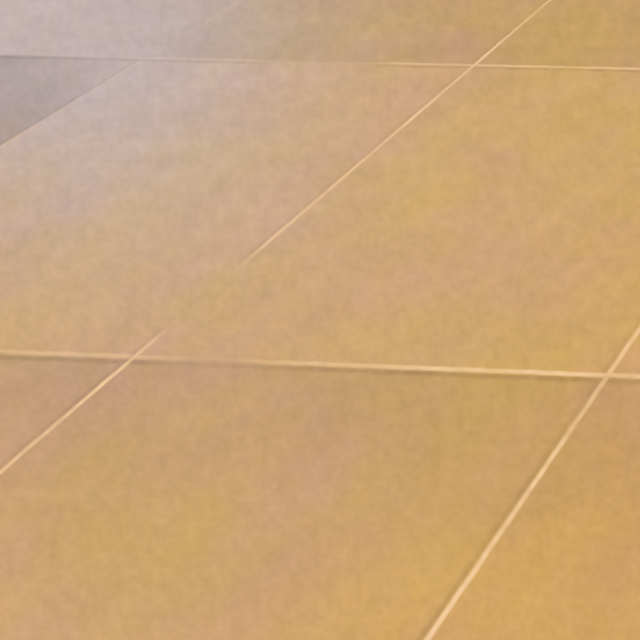
Reproduce this texture procedurally as a Shadertoy shader.

```glsl
// Sandy floor tiles seen at a slant, with pale worn joints and a cool sheen.
// A projective map turns canvas points into tile units, where joints are
// drawn at whole numbers; gradient noise adds mottling, grain and wear.

const vec3 TILE_OCHRE  = vec3(0.814, 0.660, 0.412);
const vec3 TILE_ROSE   = vec3(0.806, 0.636, 0.474);
const vec3 JOINT_COLOR = vec3(0.955, 0.800, 0.610);
const vec3 SHEEN_COLOR = vec3(0.770, 0.700, 0.690);

// Projective map: each row is dotted with (x, y, 1)
const vec3 ACROSS = vec3(2.056, -2.394, 0.627);
const vec3 AWAY   = vec3(0.0897, 2.312, -1.0416);
const vec3 DEPTH  = vec3(0.0166, -1.0, 1.988);

// Joint sizes in tile units
const float JOINT_HALF    = 0.0051;
const float JOINT_SOFT    = 0.0038;
const float SHADOW_OFFSET = 0.0125;
const float SHADOW_WIDTH  = 0.0060;
const float SHADOW_DEPTH  = 0.085;

// Sheen and rubbed-out joint spots, in canvas units
const vec2  SHEEN_CENTRE = vec2(0.09, 1.02);
const float SHEEN_RADIUS = 0.42;
const float SHEEN_GAIN   = 1.15;
const vec2  WORN_NEAR    = vec2(0.335, 0.520);
const vec2  WORN_FAR     = vec2(0.50, 0.91);
const float WORN_RADIUS  = 0.115;

const float MOTTLE_SCALE = 3.2;
const float GRAIN_SCALE  = 42.0;   // per canvas
const float GRAIN_AMOUNT = 0.033;

vec2 randomGradient(vec2 cell) {
    float h = fract(sin(dot(cell, vec2(127.1, 311.7))) * 43758.5);
    return vec2(cos(6.2832 * h), sin(6.2832 * h));
}

// Gradient noise, roughly -0.7 to 0.7
float gradientNoise(vec2 p) {
    vec2 i = floor(p), f = p - i;
    vec2 w = f * f * f * (f * (f * 6.0 - 15.0) + 10.0);
    vec2 e = vec2(0.0, 1.0);
    float a = dot(randomGradient(i), f);
    float b = dot(randomGradient(i + e.yx), f - e.yx);
    float c = dot(randomGradient(i + e.xy), f - e.xy);
    float d = dot(randomGradient(i + e.yy), f - e.yy);
    return mix(mix(a, b, w.x), mix(c, d, w.x), w.y);
}

float fbm(vec2 p) {
    float sum = 0.0, amplitude = 1.0;
    for (int k = 0; k < 4; k++) {
        sum += amplitude * gradientNoise(p);
        p = mat2(1.6, 1.2, -1.2, 1.6) * p + 7.3;
        amplitude *= 0.5;
    }
    return sum;
}

// Soft round spot, 1 at its centre
float spot(vec2 p, vec2 centre, float radius) {
    vec2 q = (p - centre) / radius;
    return exp(-dot(q, q));
}

void mainImage(out vec4 fragColor, in vec2 fragCoord) {
    vec2 p = fragCoord / iResolution.xy;
    vec3 h = vec3(p, 1.0);
    vec2 uv = vec2(dot(ACROSS, h), dot(AWAY, h)) / dot(DEPTH, h);
    vec2 pixel = fwidth(uv);
    float farRow = smoothstep(-pixel.y, pixel.y, uv.y - 1.0);
    float leftTile = smoothstep(pixel.x, -pixel.x, uv.x + 1.0) * step(0.0, uv.y);

    // Tile body: ochre and rose clouds, yellower towards the right
    float mottle = fbm(uv * MOTTLE_SCALE + 4.7);
    float rose = smoothstep(-0.75, 0.75, mottle) + 0.4 * (0.55 - p.x);
    vec3 color = mix(TILE_OCHRE, TILE_ROSE, clamp(rose, 0.0, 1.0));
    float nearCorner = smoothstep(0.35, 1.1, p.x - p.y + 0.25);
    color += vec3(0.016, -0.010, -0.030) * nearCorner;

    // Cool sheen with a ragged border
    float sheen = spot(p + 0.03 * mottle, SHEEN_CENTRE, SHEEN_RADIUS);
    sheen = min(1.0, SHEEN_GAIN * sheen);
    color = mix(color, SHEEN_COLOR, sheen);

    // Shade: far row, far left tile, and the far edge of the near row
    float nearEdge = smoothstep(pixel.y, -pixel.y, uv.y) * smoothstep(-0.55, 0.0, uv.y);
    float leftShade = leftTile * (1.0 - farRow) * smoothstep(0.28, 0.0, p.x);
    color *= 1.0 - 0.045 * farRow * smoothstep(0.1, 0.45, p.x) - 0.10 * leftShade
                 - 0.045 * nearEdge;

    // Soft isotropic grain and broad unevenness
    float grain = gradientNoise(p * GRAIN_SCALE)
                + 0.9 * gradientNoise(p.yx * GRAIN_SCALE * 2.1 + 9.1)
                + 0.4 * gradientNoise(p * GRAIN_SCALE * 3.7 + 5.3);
    color *= 1.0 + GRAIN_AMOUNT * grain + 0.026 * fbm(uv * 6.0 + 21.0);
    color.b += 0.024 * gradientNoise(p * 26.0 + 3.7);

    // Joints: distance to the nearest whole number on each axis
    vec2 offset = uv - round(uv) + 0.0020 * gradientNoise(uv * 22.0);
    vec2 soft = max(vec2(JOINT_SOFT), 0.7 * pixel);
    vec2 line = 1.0 - smoothstep(JOINT_HALF - soft, JOINT_HALF + soft, abs(offset));
    vec2 shadowPos = (offset + SHADOW_OFFSET) / SHADOW_WIDTH;
    vec2 shadow = exp(-shadowPos * shadowPos);

    // Wear: rubbed spots, sheen and patchy noise weaken the joints
    float worn = max(spot(p, WORN_NEAR, WORN_RADIUS), spot(p, WORN_FAR, WORN_RADIUS));
    float kept = 1.0 - smoothstep(0.2, 0.75, worn);
    float patchy = 0.92 + 0.5 * gradientNoise(uv * 9.0 + 2.5)
                 + 0.35 * gradientNoise(p * 60.0);
    float acrossKept = mix(0.45, 0.86, p.x) * mix(1.0, 0.72, step(0.5, uv.y));
    float awayKept = mix(0.92, 0.74, p.y) * (1.0 - leftTile * farRow);
    vec2 strength = kept * patchy * (1.0 - 0.8 * sheen) * vec2(awayKept, acrossKept);
    shadow *= mix(0.1, 1.0, kept) * patchy
            * vec2(awayKept * mix(1.0, 0.35, p.y), 1.0 - 0.3 * step(0.5, uv.y));
    line *= strength;

    color *= 1.0 - SHADOW_DEPTH * max(shadow.x, shadow.y);
    color = mix(color, JOINT_COLOR, clamp(max(line.x, line.y), 0.0, 1.0));
    fragColor = vec4(color, 1.0);
}
```
